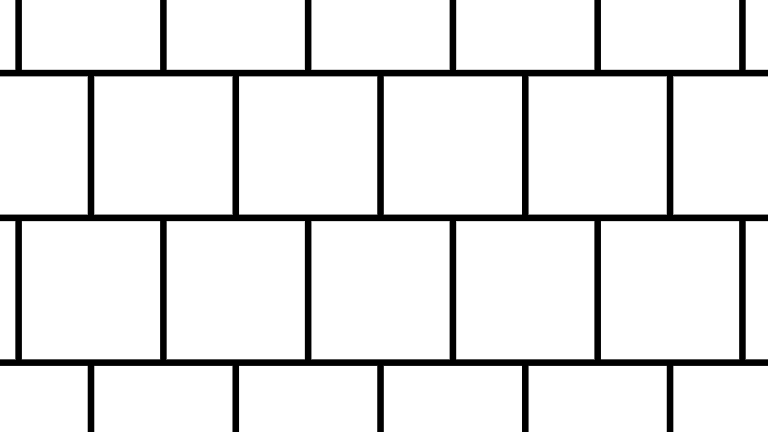
This pattern is drawn by a WebGL 2 fragment shader. Its source:

```glsl
#version 300 es
precision highp float;
// Draws white square tiles in a running bond, split by thin black joints.

uniform vec2 u_resolution;
out vec4 fragColor;

// Lengths are fractions of the canvas height.
const float TILE_SIZE = 0.3351;              // joint centre to joint centre
const float JOINT_WIDTH = 0.0152;
const vec2 GRID_ORIGIN = vec2(0.0431, 0.1606); // lower left corner of an even row
const float ROW_SHIFT = 0.5;                 // shift of odd rows, in tiles
const vec3 TILE_COLOR = vec3(1.0);
const vec3 JOINT_COLOR = vec3(0.0);

// Distance from each coordinate to the nearest whole number.
vec2 distanceToGrid(vec2 p) {
    return abs(fract(p + 0.5) - 0.5);
}

void main() {
    float pixel = 1.0 / u_resolution.y;
    vec2 position = gl_FragCoord.xy * pixel;

    // Tile space, with every other row shifted sideways
    vec2 tile = (position - GRID_ORIGIN) / TILE_SIZE;
    tile.x -= ROW_SHIFT * mod(floor(tile.y), 2.0);

    // Signed distance to the nearest joint edge
    vec2 toCentre = distanceToGrid(tile) * TILE_SIZE;
    float toEdge = min(toCentre.x, toCentre.y) - 0.5 * JOINT_WIDTH;

    // Edge coverage over one pixel
    float joint = clamp(0.5 - toEdge / pixel, 0.0, 1.0);
    fragColor = vec4(mix(TILE_COLOR, JOINT_COLOR, joint), 1.0);
}
```
